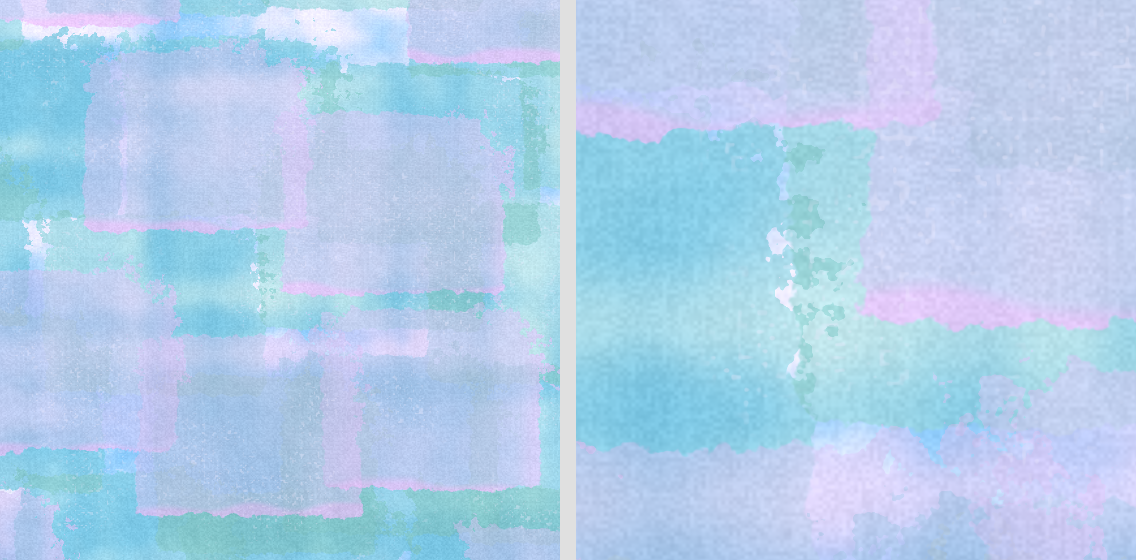
Left: the whole. Right: its middle third, enlarged.
Give the GLSL for this background, as a Shadertoy shader.

```glsl
// Overlapping translucent lilac and teal brush swatches on a pale, grainy wash.

const vec3 SKY = vec3(0.55, 0.80, 0.99);
const vec3 GLOW = vec3(0.93, 0.92, 1.00);
const vec3 TEAL = vec3(0.48, 0.795, 0.89);
const vec3 PALE_TEAL = vec3(0.68, 0.87, 0.87);
const vec3 GREEN = vec3(0.53, 0.785, 0.78);
const vec3 LILAC = vec3(0.83, 0.775, 0.955);
const vec3 PINK = vec3(0.91, 0.755, 0.975);

const vec2 SWATCH = vec2(0.197, 0.161);      // half size of one swatch
const vec2 TEAL_PITCH = vec2(0.335, 0.285);
const float TEAL_JITTER = 0.17;
const float TEAL_OPACITY = 0.76;
const float LILAC_OPACITY = 0.56;
const float EDGE_WOBBLE = 0.020;
const float DRY_WOBBLE = 0.14;               // ragged upper right corner
const float GRAIN = 0.065;

// Lilac rows, from the top row down
const vec4 ROW_START = vec4(0.126, 0.352, 0.120, -0.090);
const vec4 ROW_PITCH = vec4(0.400, 0.353, 0.325, 0.555);
const vec4 ROW_HEIGHT = vec4(1.120, 0.750, 0.354, -0.035);

float hash(vec2 p) {
    return fract(sin(dot(p, vec2(127.1, 311.7))) * 43758.5453);
}

float noise(vec2 p) {
    vec2 i = floor(p), f = fract(p);
    f = f * f * (3.0 - 2.0 * f);
    return mix(mix(hash(i), hash(i + vec2(1, 0)), f.x),
               mix(hash(i + vec2(0, 1)), hash(i + vec2(1, 1)), f.x), f.y);
}

float fbm(vec2 p) {
    float sum = 0.0, amp = 0.5, total = 0.0;
    for (int i = 0; i < 4; i++) {
        sum += amp * noise(p);
        total += amp;
        p = mat2(1.6, 1.2, -1.2, 1.6) * p + 7.3;
        amp *= 0.62;
    }
    return sum / total;
}

// Signed distance to a swatch with a straight body and one dry, ragged corner
float swatchDistance(vec2 p, float seed) {
    float radius = p.x > 0.0 && p.y > 0.0 ? 0.10 : 0.015;
    vec2 q = abs(p) - SWATCH + radius;
    float d = min(max(q.x, q.y), 0.0) + length(max(q, 0.0)) - radius;
    if (d > 0.08) return d;
    float dry = smoothstep(0.14, 0.27, p.x + 0.8 * p.y)
              + 0.7 * smoothstep(0.04, 0.13, p.y) * smoothstep(0.12, 0.18, -p.x);
    float ragged = fbm(p * 62.0 + seed * 19.0) - 0.5;
    float sway = noise(p * 9.0 + seed * 31.0) - 0.5;
    return d + mix(EDGE_WOBBLE, DRY_WOBBLE, min(dry, 1.0)) * ragged + 0.014 * sway;
}

float coverage(float d, float blur) {
    return 1.0 - smoothstep(-blur, blur, d);
}

void mainImage(out vec4 fragColor, in vec2 fragCoord) {
    vec2 p = fragCoord / iResolution.y;
    float blur = max(0.0015, 0.75 / iResolution.y);

    // Broad crossed brush strokes
    float across = noise(p * vec2(2.5, 19.0) + 3.0);
    float upright = noise(p * vec2(21.0, 2.5) + 8.0);
    float strokes = 0.5 * (across + upright);
    float cloud = fbm(p * 6.0 + 2.0);

    // Blue wash with pale lights
    vec3 color = mix(SKY, GLOW, smoothstep(0.35, 0.68, mix(cloud, across, 0.35)));

    // Teal swatches, greener wherever they overlap
    float covered = 0.0;
    for (int row = 0; row < 5; row++) {
        for (int col = 0; col < 4; col++) {
            vec2 cell = vec2(col, row);
            float seed = hash(cell + 4.0);
            vec2 center = cell * TEAL_PITCH + vec2(0.15 * mod(cell.y, 2.0) - 0.08, -0.06);
            center += TEAL_JITTER * (vec2(seed, hash(cell + 9.0)) - 0.5);
            float m = coverage(swatchDistance(p - center, seed), blur);
            float pale = smoothstep(0.4, 0.95, 0.75 * strokes + 0.35 * seed);
            float overlap = m * covered;
            color = mix(color, mix(TEAL, PALE_TEAL, pale), m * TEAL_OPACITY * (1.0 - 0.6 * overlap));
            color = mix(color, GREEN, 0.6 * overlap);
            covered = max(covered, m);
        }
    }

    // Lilac swatches with pigment gathered along the lower and right edges
    for (int row = 0; row < 4; row++) {
        int gap = row == 3 ? 1 : row + 1;
        for (int col = 0; col < 3; col++) {
            if (col == gap) continue;
            float c = float(col);
            float seed = hash(vec2(col, row) + 21.0);
            vec2 center = vec2(ROW_START[row] + c * ROW_PITCH[row],
                               ROW_HEIGHT[row] - 0.035 * c - 0.08 * mod(c, 2.0));
            vec2 local = p - center;
            float m = coverage(swatchDistance(local, seed), blur);
            float drift = 0.025 * (noise(local * 13.0 + seed * 40.0) - 0.5);
            float rim = 1.0 - smoothstep(0.006, 0.022, local.y + SWATCH.y + drift);
            rim = max(rim, 0.4 * smoothstep(-0.045, 0.0, local.x - SWATCH.x + drift));
            float opacity = LILAC_OPACITY + 0.2 * (strokes - 0.5) + 0.2 * (cloud - 0.5) + 0.22 * rim;
            color = mix(color, mix(LILAC, PINK, rim), m * opacity);
        }
    }

    // Stroke shading, fibrous grain and pale flecks
    color += 0.07 * (strokes - 0.5) + 0.05 * (cloud - 0.5);
    float weave = noise(p * vec2(26.0, 300.0)) + noise(p * vec2(300.0, 26.0)) - 1.0;
    color += GRAIN * (0.2 * weave + noise(p * 430.0) - 0.5);
    color += 0.04 * (fbm(p * 60.0 + 4.0) - 0.5);
    float fleck = smoothstep(0.68, 0.92, noise(p * 260.0 + 5.0)) * smoothstep(0.45, 0.65, fbm(p * 11.0));
    color = mix(color, GLOW, 0.35 * fleck);

    fragColor = vec4(clamp(color, 0.0, 1.0), 1.0);
}
```
